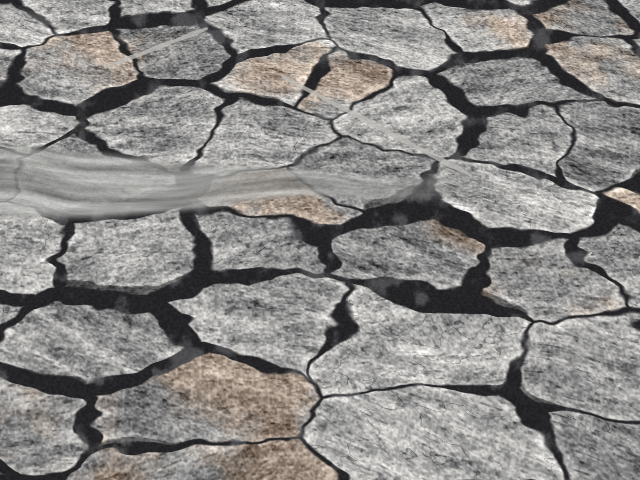
Give the GLSL for this texture, as a WebGL 1 fragment shader.

```glsl
precision highp float;
// A bank of rough grey gneiss slabs in sunlight, with dark gaps and a strip of clear film.

uniform vec2 u_resolution;

float hash(vec2 p) {
  return fract(sin(dot(p, vec2(127.1, 311.7))) * 43758.5453);
}

vec2 hash2(vec2 p) {
  return vec2(hash(p), hash(p + 37.3));
}

float noise(vec2 p) {
  vec2 i = floor(p), f = fract(p);
  f = f * f * (3.0 - 2.0 * f);
  return mix(mix(hash(i), hash(i + vec2(1, 0)), f.x),
             mix(hash(i + vec2(0, 1)), hash(i + vec2(1, 1)), f.x), f.y);
}

float fbm(vec2 p) {
  float sum = 0.0, amp = 0.5;
  for (int i = 0; i < 5; i++) {
    sum += amp * noise(p);
    p = mat2(1.6, 1.2, -1.2, 1.6) * p + 7.1;
    amp *= 0.5;
  }
  return sum;
}

vec2 slabCentre(vec2 cell) {
  return cell + 0.08 + 0.84 * hash2(cell);
}

// Finds the slab at q, its offset, and signed distances to its shadow and broken lower face.
void findSlab(vec2 q, out vec2 id, out vec2 offset, out float shadow, out float face) {
  vec2 base = floor(q);
  float nearest = 9.0;
  for (int j = -1; j <= 1; j++)
    for (int i = -1; i <= 1; i++) {
      vec2 cell = base + vec2(i, j);
      vec2 r = slabCentre(cell) - q;
      if (dot(r, r) < nearest) { nearest = dot(r, r); id = cell; offset = r; }
    }
  float taper = smoothstep(0.2, 0.75, noise(q * 1.9 + 4.0));
  shadow = 9.0;
  face = 9.0;
  for (int j = -2; j <= 2; j++)
    for (int i = -2; i <= 2; i++) {
      vec2 cell = id + vec2(i, j);
      vec2 r = slabCentre(cell) - q;
      vec2 across = r - offset;
      if (dot(across, across) > 0.0001) {
        vec2 n = normalize(across);
        float d = dot(0.5 * (r + offset), n);
        float drop = hash(id + cell * 1.7);
        shadow = min(shadow, d - 0.012 - taper * (0.03 + 0.24 * drop * max(n.y + 0.15, 0.0)));
        face = min(face, d - 0.17 * hash(id + 5.0) * taper * max(-n.y, 0.0));
      }
    }
}

float segment(vec2 p, vec2 a, vec2 b) {
  vec2 ab = b - a;
  return length(p - a - ab * clamp(dot(p - a, ab) / dot(ab, ab), 0.0, 1.0));
}

void main() {
  vec2 p = gl_FragCoord.xy / u_resolution.y;

  // Slabs shrink with distance up the bank; noise makes their outlines jagged.
  float scale = 1.0 / (1.0 - 0.52 * p.y);
  vec2 q = vec2((p.x - 0.67) * scale / 0.42, log(scale) / 0.52 / 0.21) + 20.0;
  q.y += 0.22 * (p.x - 0.67);
  q += 0.30 * (vec2(fbm(q * 1.6), fbm(q * 1.6 + 31.0)) - 0.48);
  q += 0.07 * (vec2(noise(q * 9.0), noise(q * 9.0 + 13.0)) - 0.5);
  vec2 id, offset;
  float shadow, face;
  findSlab(q, id, offset, shadow, face);
  float blur = 1.0 / u_resolution.y * scale / 0.25;

  // Foliated mineral grain, running along a direction of its own in each slab.
  float angle = 0.9 * (hash(id + 2.0) - 0.5);
  float c = cos(angle), s = sin(angle);
  vec2 g = mat2(c, -s, s, c) * p * sqrt(scale) + hash2(id) * 9.0;
  g.y += 0.035 * fbm(g * 6.0);
  float bands = fbm(g * vec2(9.0, 38.0));
  float grain = noise(g * vec2(85.0, 150.0));
  float speckle = noise(g * 210.0);
  vec2 h = g * vec2(9.0, 13.0);
  float relief = fbm(h) - fbm(h + vec2(0.10, 0.22));

  float tone = 0.625 + 0.17 * (hash(id + 8.0) - 0.5);
  tone += 0.46 * (bands - 0.48) + 0.22 * (grain - 0.5) + 0.22 * (speckle - 0.5);
  tone += 0.38 * relief + 0.09 * dot(offset, hash2(id + 3.0) - 0.5);
  tone -= 0.16 * smoothstep(0.70, 0.90, noise(g * vec2(60.0, 110.0) + 5.0));
  float crack = abs(fbm(g * vec2(5.0, 9.0) + 17.0) - 0.40);
  tone -= 0.16 * (1.0 - smoothstep(0.0, 0.008, crack)) * step(0.5, hash(id + 6.0));

  // Sunlit rim above a darker broken face.
  tone += 0.10 * (1.0 - smoothstep(0.0, 0.07, abs(face - 0.035)));
  tone = mix(tone * 0.60, tone, smoothstep(-blur, blur, face));

  vec3 color = vec3(tone) + vec3(0.008, 0.003, -0.010) * smoothstep(0.5, 0.8, tone);
  float rust = smoothstep(0.45, 0.65, fbm(g * 5.0 + 3.0)) * step(0.55, hash(id + 9.0));
  color += rust * vec3(0.065, 0.005, -0.045);

  // Deep gaps, with a little rubble showing in them.
  float rubble = smoothstep(0.50, 0.72, fbm(p * 24.0));
  vec3 gapColor = vec3(0.145, 0.145, 0.155) + 0.16 * rubble + 0.05 * (speckle - 0.5);
  color = mix(gapColor, color, smoothstep(-blur, blur * 1.5, shadow));

  // Crumpled clear film across the middle, and pale straps.
  float filmY = p.y - 0.615 + 0.025 * (noise(p * vec2(5.0, 2.0)) - 0.5);
  float width = mix(0.075, 0.025, smoothstep(0.0, 0.8, p.x));
  float film = 1.0 - smoothstep(width - 0.012, width + 0.008, abs(filmY));
  film *= 1.0 - smoothstep(0.65, 1.10, p.x);
  float wisps = fbm(vec2(p.x * 5.0, filmY * 75.0 + 3.0 * noise(p * 6.0)));
  vec3 filmColor = vec3(0.62, 0.62, 0.61) + 0.65 * (wisps - 0.48);
  color = mix(color, filmColor, 0.78 * film);
  float strap = min(segment(p, vec2(0.59, 0.84), vec2(0.98, 0.635)),
                    segment(p, vec2(0.22, 0.86), vec2(0.43, 0.94)));
  strap += 0.004 * (noise(p * 30.0) - 0.5);
  color = mix(color, vec3(0.74, 0.73, 0.71), 0.8 * (1.0 - smoothstep(0.003, 0.006, strap)));

  gl_FragColor = vec4(clamp(color, 0.0, 1.0), 1.0);
}
```
